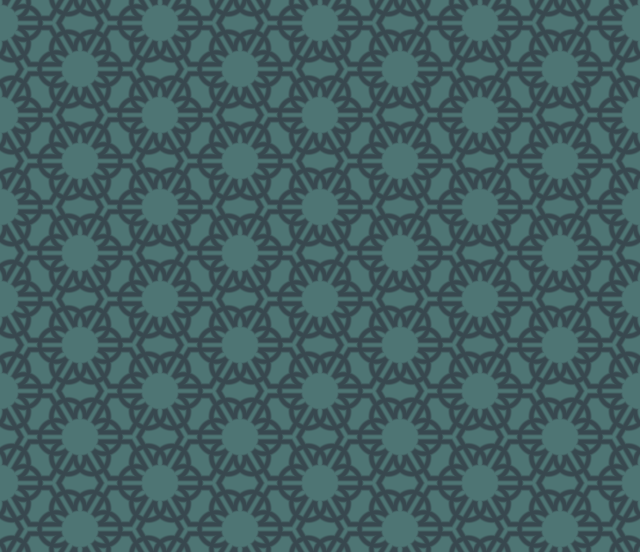
A Shadertoy shader for this pattern:

```glsl
#define REPEATS vec2(4.0, 6.0)
#define DISC_RADIUS 0.2
#define RING_OFFSET 0.256
#define RING_RADIUS 0.181
#define STRIP_OFFSET 0.051
#define LINE_HALF_WIDTH 0.0275
#define SOFTNESS 0.015
#define GROUND_COLOR vec3(0.304, 0.457, 0.453)
#define LINE_COLOR vec3(0.218, 0.283, 0.308)

const float SQRT3 = sqrt(3.0);
const float SECTOR = radians(60.0);

// Offset from the nearest star centre; neighbouring stars are one unit apart
vec2 nearestStar(vec2 p) {
    vec2 cell = vec2(SQRT3, 1.0);
    vec2 a = mod(p - vec2(0.0, 0.75) + 0.5 * cell, cell) - 0.5 * cell;
    vec2 b = mod(p - vec2(0.5 * SQRT3, 0.25) + 0.5 * cell, cell) - 0.5 * cell;
    return dot(a, a) < dot(b, b) ? a : b;
}

// Sixfold rotation and mirror symmetry, folded into one 30 degree wedge
vec2 foldSector(vec2 q) {
    float angle = atan(q.y, q.x);
    angle = abs(angle - SECTOR * round(angle / SECTOR));
    return length(q) * vec2(cos(angle), sin(angle));
}

float ringDistance(vec2 q, float angle) {
    vec2 center = RING_OFFSET * vec2(cos(angle), sin(angle));
    return abs(length(q - center) - RING_RADIUS);
}

// Signed distance to the line work, negative inside a line
float latticeDistance(vec2 q) {
    float strip = abs(q.y - STRIP_OFFSET);
    float rings = min(ringDistance(q, 0.0), ringDistance(q, SECTOR));
    float lines = min(strip, rings) - LINE_HALF_WIDTH;
    // The open disc cuts away the lines at the star centre
    return max(lines, DISC_RADIUS - length(q));
}

void mainImage(out vec4 fragColor, in vec2 fragCoord) {
    vec2 p = fragCoord / iResolution.xy * REPEATS * vec2(SQRT3, 1.0);
    float d = latticeDistance(foldSector(nearestStar(p)));

    float edge = max(SOFTNESS, 0.7 * REPEATS.y / iResolution.y);
    float ground = smoothstep(-edge, edge, d);
    fragColor = vec4(mix(LINE_COLOR, GROUND_COLOR, ground), 1.0);
}
```
